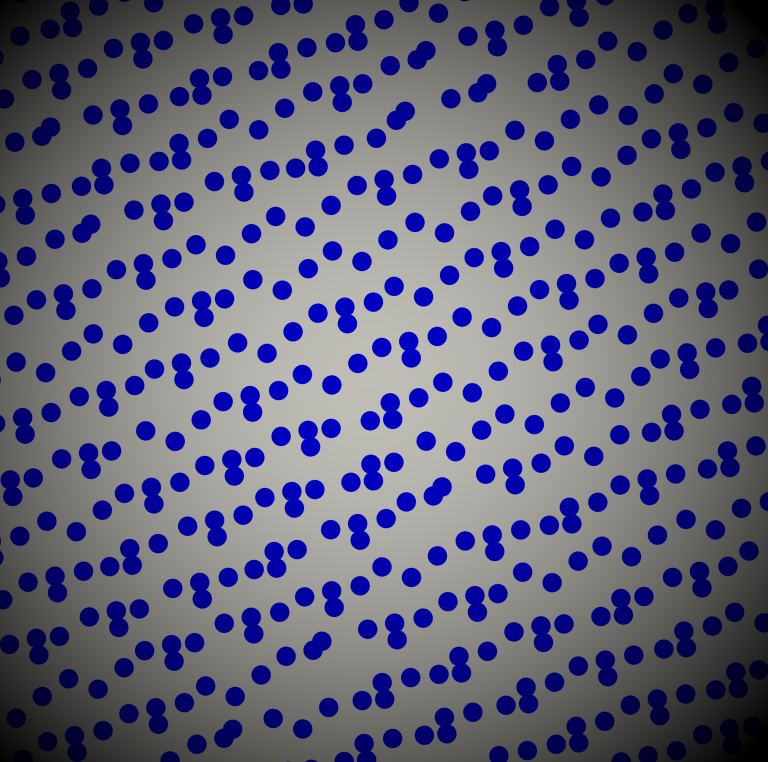
Write a WebGL 2 fragment shader that draws this pattern.

```glsl
#version 300 es
precision highp float;
// Blue dots in slanted rows of small clusters on a warm grey, vignetted ground.

uniform vec2 u_resolution;
out vec4 outColor;

// Colours at full light
const vec3 GROUND = vec3(0.745, 0.74, 0.712);
const vec3 DOT_BLUE = vec3(0.0, 0.0, 0.77);

// Lengths are fractions of the canvas height
const float DOT_RADIUS = 0.0127;
const vec2 ALONG_ROW = vec2(0.1043, 0.0367);   // cluster to cluster in a row
const vec2 NEXT_ROW = vec2(0.0236, 0.0814);    // row to row

// Dot places inside a cluster, relative to its upper middle dot
const vec2 LOWER = vec2(0.0033, -0.0217);
const vec2 LEFT = vec2(-0.0354, -0.0079);
const vec2 LEFT_LOW = vec2(-0.0262, -0.0236);
const vec2 RIGHT = vec2(0.0374, 0.0066);
const vec2 RIGHT_NEAR = vec2(0.0302, 0.0026);
const vec2 RIGHT_TOUCHING = vec2(0.0115, 0.0118);

// Irregularity
const float LOW_LEFT_CHANCE = 0.27;
const float NEAR_RIGHT_CHANCE = 0.27;
const float DIP_CHANCE = 0.33;                 // upper middle dot is missing
const float TOUCHING_CHANCE = 0.07;            // right dot slides to the middle
const float ROW_SLIDE = 0.016;
const vec2 CLUSTER_JITTER = vec2(0.008, 0.005);

// Vignette
const vec2 LIGHT_CENTRE = vec2(0.48, 0.5);
const float FALLOFF = 2.08;

// Integer hash: one random value from 0 to 1 per cell and channel
float hash(ivec2 cell, int channel) {
    uvec3 v = uvec3(ivec3(cell, channel) + 512);
    uint h = v.x * 1664525u + v.y * 22695477u + v.z * 747796405u;
    h = (h ^ (h >> 16)) * 2246822519u;
    h = (h ^ (h >> 13)) * 3266489917u;
    h ^= h >> 16;
    return float(h >> 8) / 16777216.0;
}

// Distance from q to the nearest dot centre of one cluster
float clusterDistance(vec2 q, ivec2 cell) {
    float kind = hash(cell, 0);
    bool touching = kind < TOUCHING_CHANCE;
    bool dip = kind > 1.0 - DIP_CHANCE;

    vec2 left = hash(cell, 1) < LOW_LEFT_CHANCE ? LEFT_LOW : LEFT;
    vec2 right = hash(cell, 2) < NEAR_RIGHT_CHANCE ? RIGHT_NEAR : RIGHT;
    if (dip) { left = LEFT; right = RIGHT; }
    if (touching) right = RIGHT_TOUCHING;

    float d = min(distance(q, left), distance(q, right));
    if (!dip) d = min(d, length(q));
    if (!touching) d = min(d, distance(q, LOWER));
    return d;
}

// Distance to the nearest dot centre among the neighbouring clusters
float dotDistance(vec2 p) {
    mat2 lattice = mat2(ALONG_ROW, NEXT_ROW);
    ivec2 home = ivec2(round(inverse(lattice) * p));
    float nearest = 1.0;
    for (int y = -1; y <= 1; y++) {
        for (int x = -1; x <= 1; x++) {
            ivec2 cell = home + ivec2(x, y);
            vec2 jitter = vec2(hash(cell, 3), hash(cell, 4)) - 0.5;
            float slide = hash(ivec2(0, cell.y), 5) - 0.5;
            vec2 centre = lattice * vec2(cell) + jitter * CLUSTER_JITTER
                        + normalize(ALONG_ROW) * slide * ROW_SLIDE;
            nearest = min(nearest, clusterDistance(p - centre, cell));
        }
    }
    return nearest;
}

void main() {
    vec2 p = gl_FragCoord.xy / u_resolution.y;
    vec2 uv = gl_FragCoord.xy / u_resolution;

    // Dots with a one pixel soft edge
    float soften = 0.7 / u_resolution.y;
    float ground = smoothstep(-soften, soften, dotDistance(p) - DOT_RADIUS);
    vec3 color = mix(DOT_BLUE, GROUND, ground);

    // Light fades with the squared distance from the centre
    vec2 away = uv - LIGHT_CENTRE;
    color *= max(0.0, 1.0 - FALLOFF * dot(away, away));
    outColor = vec4(color, 1.0);
}
```
